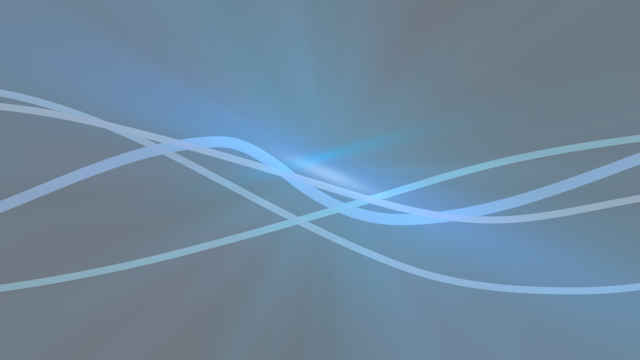
Write a Shadertoy shader that draws this background.

```glsl
const vec2 CANVAS = vec2(1.778, 1.0);
const vec2 CENTRE = vec2(0.914, 0.525);
const vec2 SPARK = vec2(0.914, 0.568);
const vec2 BEAM_DIR = vec2(0.927, -0.375);
const vec2 FLARE_DIR = vec2(0.965, 0.262);

const vec3 GREY = vec3(0.430, 0.468, 0.503);
const vec3 SECTOR_TINT = vec3(-0.010, 0.058, 0.108);
const vec3 HALO_TINT = vec3(-0.010, 0.080, 0.135);
const vec3 BEAM_TINT = vec3(-0.005, 0.045, 0.150);
const vec3 FLARE_TINT = vec3(-0.070, 0.070, 0.110);
const vec3 GLOSS_TINT = vec3(0.190, 0.150, 0.120);
const float STREAK_AMOUNT = 0.055;

const vec3 TEAL_LIGHT = vec3(0.100, 0.185, 0.200);
const vec3 BLUE_LIGHT = vec3(0.110, 0.165, 0.240);
const vec3 PALE_LIGHT = vec3(0.170, 0.165, 0.180);
const vec3 MIST_LIGHT = vec3(0.135, 0.160, 0.190);
const float THIN = 0.0098;
const float WIDE = 0.0155;

// Ribbon knots: x, y, slope
const vec3 TEAL_PATH[5] = vec3[5](
    vec3(0.0, 0.199, 0.14), vec3(0.521, 0.303, 0.26), vec3(1.042, 0.450, 0.30),
    vec3(1.389, 0.549, 0.23), vec3(1.778, 0.616, 0.13));
const vec3 BLUE_PATH[5] = vec3[5](
    vec3(0.0, 0.425, 0.39), vec3(0.613, 0.606, 0.0), vec3(0.810, 0.507, -0.80),
    vec3(1.111, 0.390, 0.0), vec3(1.778, 0.560, 0.37));
const vec3 PALE_PATH[5] = vec3[5](
    vec3(0.0, 0.704, -0.10), vec3(0.255, 0.662, -0.23), vec3(0.787, 0.518, -0.30),
    vec3(1.366, 0.389, 0.0), vec3(1.778, 0.449, 0.17));
const vec3 MIST_PATH[5] = vec3[5](
    vec3(0.0, 0.742, -0.18), vec3(0.579, 0.517, -0.53), vec3(1.111, 0.262, -0.37),
    vec3(1.597, 0.192, 0.0), vec3(1.778, 0.204, 0.13));

float hash(vec2 cell) {
    vec3 q = fract(vec3(cell.xyx) * 0.1031);
    q += dot(q, q.yzx + 33.33);
    return fract((q.x + q.y) * q.z);
}

float noise(vec2 p) {
    vec2 cell = floor(p), f = fract(p);
    f = f * f * (3.0 - 2.0 * f);
    float low = mix(hash(cell), hash(cell + vec2(1, 0)), f.x);
    float high = mix(hash(cell + vec2(0, 1)), hash(cell + vec2(1, 1)), f.x);
    return mix(low, high, f.y);
}

// Gaussian falloff
float bell(float x) {
    return exp(-x * x);
}

// Coordinates along and across an axis
vec2 alongAcross(vec2 p, vec2 dir) {
    return vec2(dot(p, dir), dot(p, vec2(-dir.y, dir.x)));
}

// Coverage of a cubic Hermite ribbon
float ribbon(vec2 p, vec3 path[5], float halfWidth) {
    float y = path[0].y, slope = path[0].z;
    for (int i = 0; i < 4; i++) {
        vec3 a = path[i], b = path[i + 1];
        if (p.x < a.x) continue;
        float span = b.x - a.x;
        float t = clamp((p.x - a.x) / span, 0.0, 1.0);
        float rise = b.y - a.y;
        float c2 = 3.0 * rise - span * (2.0 * a.z + b.z);
        float c3 = span * (a.z + b.z) - 2.0 * rise;
        y = a.y + t * (span * a.z + t * (c2 + t * c3));
        slope = a.z + t * (2.0 * c2 + 3.0 * t * c3) / span;
    }
    float dist = abs(p.y - y) / sqrt(1.0 + slope * slope) - halfWidth;
    float pixel = 1.0 / iResolution.y;
    return 1.0 - smoothstep(-0.75 * pixel, 0.75 * pixel, dist);
}

vec3 background(vec2 p) {
    vec2 d = p - CENTRE;
    float r = length(d);
    vec2 dir = d / max(r, 0.001);
    float away = smoothstep(0.0, 0.35, r);

    // Broad tinted sectors and radial streaks
    float sector = 0.5 - dir.x * dir.y;
    vec3 color = GREY + SECTOR_TINT * mix(0.6, sector, away);
    float streak = noise(dir * 4.0 + d * 0.7 + 17.0) - 0.5;
    streak += 0.5 * (noise(dir * 10.0 + d + 41.0) - 0.5);
    float warmth = noise(dir * 3.0 + d * 1.5 + 73.0) - 0.5;
    color += away * STREAK_AMOUNT * (streak * vec3(0.1, 0.7, 1.1) + warmth * vec3(0.5, -0.2, 0.0));

    // Central halo and diagonal beam
    color += HALO_TINT * bell(r / 0.36);
    vec2 beam = alongAcross(d, BEAM_DIR);
    float beamWidth = 0.05 + 0.10 * abs(beam.x);
    color += BEAM_TINT * bell(beam.y / beamWidth) * bell(beam.x / 0.85);

    // Crossing flare and pale gloss
    vec2 flare = alongAcross(p - SPARK, FLARE_DIR);
    color += FLARE_TINT * bell(flare.y / (0.014 + 0.05 * abs(flare.x))) * exp(-abs(flare.x) / 0.22);
    vec2 gloss = alongAcross(d + vec2(0.0, 0.010), BEAM_DIR);
    color += GLOSS_TINT * bell(gloss.y / 0.020) * bell(gloss.x / 0.13);
    return color;
}

void mainImage(out vec4 fragColor, in vec2 fragCoord) {
    vec2 p = fragCoord / iResolution.xy * CANVAS;

    // Overlapping ribbons share their strongest light
    vec3 light = MIST_LIGHT * ribbon(p, MIST_PATH, THIN);
    light = max(light, BLUE_LIGHT * ribbon(p, BLUE_PATH, WIDE));
    light = max(light, PALE_LIGHT * ribbon(p, PALE_PATH, THIN));
    light = max(light, TEAL_LIGHT * ribbon(p, TEAL_PATH, THIN));

    fragColor = vec4(clamp(background(p) + light, 0.0, 1.0), 1.0);
}
```
